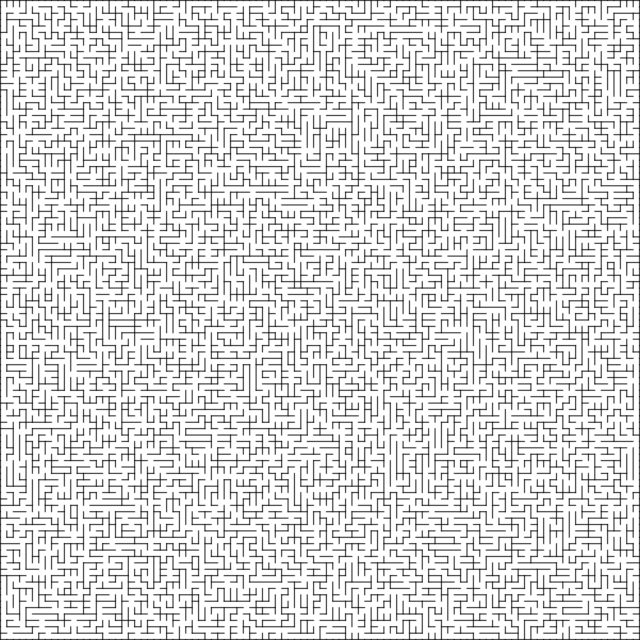
This pattern is drawn by a Shadertoy shader. Its source:

```glsl
// A dense square maze of thin black walls on white paper.
// Every grid node raises one wall towards a random neighbour; closed loops
// are opened at their lowest-ranked node, so the walls form branching trees.

const int CELLS = 100;

// Integer hash: gives each node its rank and its random heading
uint nodeRank(ivec2 node) {
    uint h = uint(node.x) * 40503u + uint(node.y) * 69621u + 977u;
    for (int i = 0; i < 4; i++) h = (h ^ (h >> 13)) * 48271u;
    return h ^ (h >> 15);
}

// The four axis directions, counted anticlockwise from the right
ivec2 compass(int k) {
    int s = k < 2 ? 1 : -1;
    return (k & 1) == 0 ? ivec2(s, 0) : ivec2(0, s);
}

ivec2 heading(ivec2 node) {
    return compass(int((nodeRank(node) >> 20) & 3u));
}

bool onBorder(ivec2 node) {
    return any(lessThanEqual(node, ivec2(0))) ||
           any(greaterThanEqual(node, ivec2(CELLS)));
}

// Direction of a node's own wall, turned round if it would close a loop
ivec2 wallDirection(ivec2 node) {
    if (onBorder(node)) return ivec2(0);
    ivec2 dir = heading(node);
    ivec2 walker = node + dir;
    uint ownRank = nodeRank(node);
    for (int i = 0; i < 32; i++) {
        if (walker == node) return -dir;
        if (onBorder(walker) || nodeRank(walker) < ownRank) return dir;
        walker += heading(walker);
    }
    return dir;
}

// Step edge smoothed by a tent filter one pixel in radius
float softStep(float x) {
    x = clamp(x * iResolution.y, -1.0, 1.0);
    return 0.5 + x - 0.5 * x * abs(x);
}

// Coverage of the interval from lo to hi
float band(float x, float lo, float hi) {
    return softStep(x - lo) - softStep(x - hi);
}

void mainImage(out vec4 fragColor, in vec2 fragCoord) {
    float wallWidth = 0.0014;
    float halfWall = 0.5 * wallWidth;
    float pitch = (1.0 - wallWidth) / float(CELLS);

    // Nearest grid node and the offset from it
    vec2 uv = fragCoord / iResolution.y - halfWall;
    ivec2 node = ivec2(floor(uv / pitch + 0.5));
    vec2 offset = uv - vec2(node) * pitch;

    // Collect the horizontal (x) and vertical (y) walls that meet here
    ivec2 ownDir = wallDirection(node);
    vec2 span = vec2(0.0);
    for (int k = 0; k < 4; k++) {
        ivec2 dir = compass(k);
        ivec2 next = node + dir;
        bool frame = onBorder(node) && onBorder(next);
        if (frame || ownDir == dir || wallDirection(next) == -dir) {
            float along = dot(offset, vec2(dir));
            span += abs(vec2(dir)) * band(along, -halfWall, pitch + halfWall);
        }
    }

    // Union of both wall directions, in black on white
    vec2 across = vec2(band(offset.y, -halfWall, halfWall),
                       band(offset.x, -halfWall, halfWall));
    vec2 cover = min(span, 1.0) * across;
    float ink = cover.x + cover.y - cover.x * cover.y;
    fragColor = vec4(vec3(1.0 - ink), 1.0);
}
```
